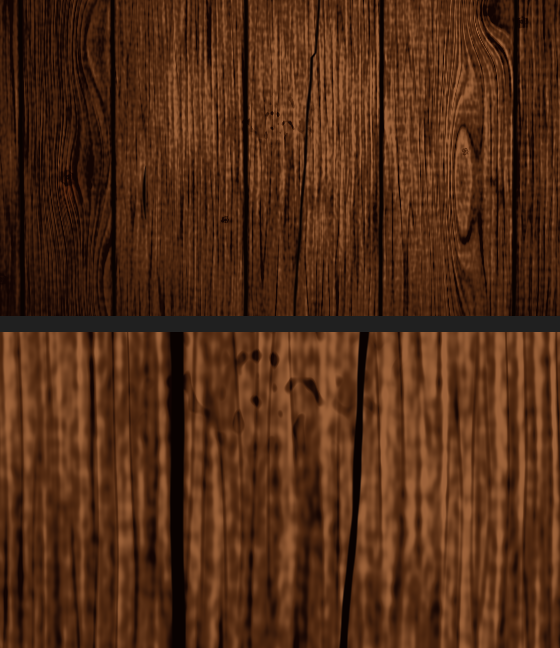
Top: the whole. Bottom: its middle third, enlarged.
Write a Shadertoy shader that draws this texture.

```glsl
// Six weathered brown planks standing upright, parted by narrow dark seams.
// Growth rings are level lines of a warped x coordinate, swollen around knots;
// stretched gradient noise adds fibres, hairline checks and stains.

vec2 hashGradient(vec2 cell) {
    vec2 h = vec2(dot(cell, vec2(127.1, 311.7)), dot(cell, vec2(269.5, 183.3)));
    return 2.0 * fract(sin(h) * 43758.5) - 1.0;
}

float noise(vec2 p) {
    vec2 i = floor(p), f = p - i;
    vec2 w = f * f * f * (f * (f * 6.0 - 15.0) + 10.0);
    vec2 e = vec2(1.0, 0.0);
    float low = mix(dot(hashGradient(i), f), dot(hashGradient(i + e), f - e), w.x);
    float high = mix(dot(hashGradient(i + e.yx), f - e.yx), dot(hashGradient(i + 1.0), f - 1.0), w.x);
    return mix(low, high, w.y);
}

float fbm(vec2 p) {
    float sum = 0.0, gain = 0.6;
    for (int i = 0; i < 4; i++) {
        sum += gain * noise(p);
        p = p * 2.03 + 17.0;
        gain *= 0.55;
    }
    return sum;
}

// Soft elliptical swelling
float bump(vec2 p, vec2 center, vec2 size) {
    vec2 d = (p - center) / size;
    return exp(-dot(d, d));
}

// Coverage of a vertical slit with the given half width
float slit(float x, float halfWidth) {
    float aa = 1.2 / iResolution.y;
    return (1.0 - smoothstep(-aa, aa, abs(x) - halfWidth)) * smoothstep(0.0, 0.001, halfWidth);
}

void mainImage(out vec4 fragColor, in vec2 fragCoord) {
    vec2 p = fragCoord / iResolution.y;

    // Seams and the plank between them
    float seams[5] = float[](0.068, 0.359, 0.778, 1.206, 1.63);
    float id = 0.0, left = -0.2, right = 1.95, gap = 1.0;
    for (int i = 0; i < 5; i++) {
        float k = float(i);
        float seam = seams[i] + 0.004 * (k - 2.0) * (p.y - 0.5) + 0.003 * noise(vec2(p.y * 7.0, k * 5.3 + 0.4));
        if (p.x > seam) { id = k + 1.0; left = seam; }
        else right = min(right, seam);
        gap = min(gap, abs(p.x - seam));
    }
    float across = (p.x - left) / (right - left);
    vec2 q = p + vec2(id * 3.7, id * 7.3);
    float swirled = float(id == 1.0), arched = float(id == 4.0);

    // Ring coordinate, bent around knots and into tall arches
    float u = p.x + 0.03 * noise(q * vec2(4.0, 0.9)) + 0.005 * noise(q * vec2(16.0, 6.0));
    u += swirled * (0.07 * bump(p, vec2(0.213, 0.44), vec2(0.07, 0.17))
                  + 0.09 * bump(p, vec2(0.25, 0.86), vec2(0.10, 0.28))
                  + 0.07 * bump(p, vec2(0.31, 0.10), vec2(0.08, 0.25)));
    float arch = arched * bump(p, vec2(1.445, 0.42), vec2(0.055, 0.38));
    u += 0.10 * arch + arched * 0.10 * bump(p, vec2(1.544, 0.97), vec2(0.08, 0.13));

    // Ridges: strong on the right of the three wide planks
    float ring = u / mix(0.021, 0.015, swirled) + 0.5 * noise(vec2(u * 25.0, id));
    float wave = sin(6.2832 * ring + 0.8 * sin(6.2832 * ring));
    float fade = 1.0 - smoothstep(0.35, 0.8, fwidth(ring));
    float wide = step(2.0, id) * step(id, 4.0);
    float ridged = mix(1.0, smoothstep(0.38, 0.56, across + 0.15 * noise(q * vec2(8.0, 2.0))), wide * 0.8);
    float strength = 0.17 + 0.14 * noise(vec2(u * 30.0, q.y * 2.0)) + 0.05 * arch;
    float tone = 0.65 + wave * fade * max(ridged, arch) * strength + 0.08 * arch;

    // Stains, fibres and rough sawn surface
    tone += 0.42 * fbm(q * vec2(5.0, 1.6));
    tone += 0.30 * noise(vec2(u * 50.0, q.y * 2.5)) + 0.38 * noise(vec2(u * 120.0, q.y * 7.0));
    tone += 0.34 * noise(q * vec2(125.0, 55.0)) + 0.14 * noise(q * vec2(60.0, 75.0));
    tone -= 0.13 * swirled + 0.13 * step(5.0, id);

    // Hairline checks along the grain, coarse and fine
    float open = smoothstep(0.0, 0.3, noise(q * vec2(7.0, 2.3) + 9.0));
    float check = abs(noise(vec2(u * 26.0, q.y * 1.4) + 31.0));
    float fine = abs(noise(vec2(u * 42.0, q.y * 2.2) + 57.0));
    tone -= 0.50 * open * (1.0 - smoothstep(0.0, 0.07, check));
    tone -= 0.24 * (1.0 - open) * (1.0 - smoothstep(0.0, 0.09, fine));

    // Torn fibres near the middle
    float torn = noise(p * vec2(60.0, 40.0) + 4.0);
    tone -= 0.5 * smoothstep(0.12, 0.3, torn) * bump(p, vec2(0.87, 0.62), vec2(0.10, 0.06));

    // Knots with dark ringed hearts
    vec3 knots[6] = vec3[](vec3(0.213, 0.437, 0.024), vec3(1.544, 0.972, 0.05), vec3(1.653, 0.93, 0.019),
                           vec3(0.713, 0.305, 0.012), vec3(1.472, 0.52, 0.011), vec3(0.004, 0.115, 0.018));
    for (int i = 0; i < 6; i++) {
        vec2 d = (p - knots[i].xy) / knots[i].z;
        float r = length(d) + 0.5 * noise(d * 1.6 + float(i));
        tone -= (0.34 + 0.14 * sin(r * 9.0)) * (1.0 - smoothstep(0.5, 1.3, r));
    }

    // Worn rims, then a pool of light right of centre
    tone += 0.14 * smoothstep(0.022, 0.011, gap) - 0.35 * smoothstep(0.015, 0.006, gap);
    vec2 fromLight = p - vec2(1.12, 0.62);
    tone *= 1.1 * exp(-dot(fromLight * fromLight, vec2(0.52, 1.35)));

    // Colour ramp
    vec3 color = mix(vec3(0.07, 0.015, 0.008), vec3(0.31, 0.155, 0.06), smoothstep(0.04, 0.52, tone));
    color = mix(color, vec3(0.62, 0.39, 0.23), smoothstep(0.44, 1.02, tone));
    color += vec3(0.15, 0.03, 0.0) * bump(p, vec2(0.22, 0.41), vec2(0.035, 0.06)) * tone;

    // Long split with a sideways jog, short split, and the seams
    float jog = smoothstep(0.815, 0.835, p.y);
    float splitX = 0.932 + 0.068 * p.y + 0.010 * jog + 0.006 * noise(vec2(p.y * 9.0, 2.5));
    float dark = slit(p.x - splitX, mix(0.0042, 0.003, jog) + 0.002 * noise(vec2(p.y * 20.0, 8.5)));
    float rise = (p.y - 0.39) / 0.09;
    dark = max(dark, slit(p.x - 0.456 - 0.006 * rise * rise, 0.005 * max(0.0, 1.0 - rise * rise)));
    dark = max(dark, slit(gap, 0.0065 + 0.002 * noise(q * vec2(2.0, 14.0))));
    fragColor = vec4(mix(color, vec3(0.035, 0.008, 0.004), dark), 1.0);
}
```
